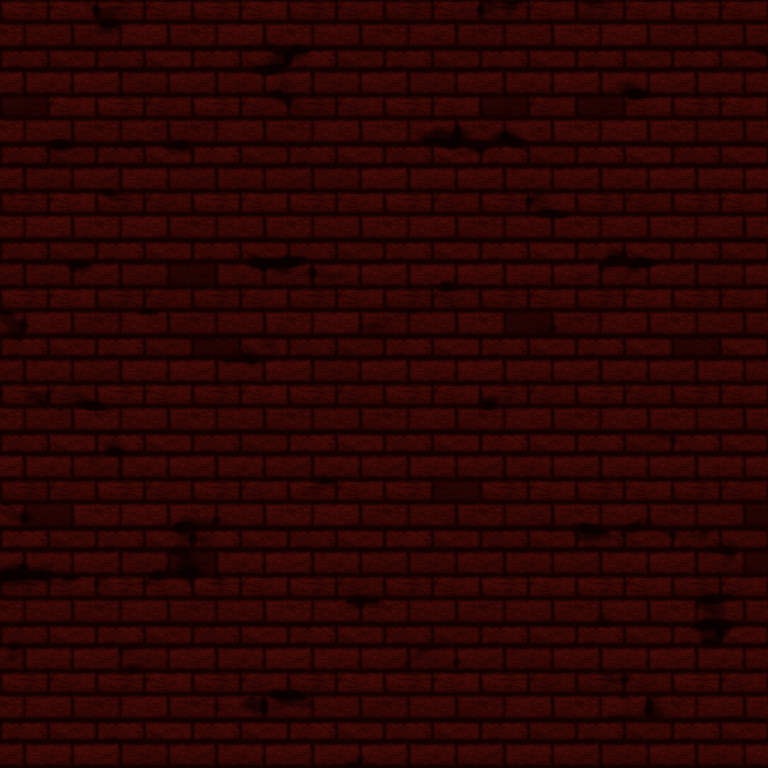
This texture is drawn by a three.js fragment shader. Its source:

```glsl
varying vec2 vUv;

float hash(vec2 p) {
  return fract(sin(dot(p, vec2(127.1, 311.7))) * 43758.54);
}

vec2 gradientAt(vec2 cell, vec2 period) {
  float angle = 6.2832 * hash(mod(cell, period));
  return vec2(cos(angle), sin(angle));
}

// Gradient noise that wraps after a whole number of cells
float noise(vec2 p, vec2 period) {
  vec2 i = floor(p), f = fract(p);
  vec2 u = f * f * f * (f * (f * 6.0 - 15.0) + 10.0);
  vec2 e = vec2(1.0, 0.0);
  float a = dot(gradientAt(i, period), f);
  float b = dot(gradientAt(i + e.xy, period), f - e.xy);
  float c = dot(gradientAt(i + e.yx, period), f - e.yx);
  float d = dot(gradientAt(i + e.xx, period), f - e.xx);
  return mix(mix(a, b, u.x), mix(c, d, u.x), u.y);
}

float tileNoise(vec2 p, vec2 cells) {
  return noise(p * cells, cells);
}

// Upper edge of a course; the four courses differ in height
float courseEdge(float course) {
  return course * 0.25 + (course == 2.0 ? 0.008 : -0.008 * mod(course, 2.0));
}

float roundedBox(vec2 p, vec2 halfSize, float radius) {
  vec2 q = abs(p) - halfSize + radius;
  return length(max(q, 0.0)) + min(max(q.x, q.y), 0.0) - radius;
}

void main() {
  // Eight tiles each way, each two bricks wide and four courses high
  vec2 p = vec2(vUv.x, 1.0 - vUv.y) * 8.0 + vec2(-0.005, 0.006);
  vec2 t = fract(p);
  float course = step(courseEdge(1.0), t.y) + step(courseEdge(2.0), t.y)
               + step(courseEdge(3.0), t.y);
  float top = courseEdge(course);
  float height = courseEdge(course + 1.0) - top;
  float column = p.x * 2.0 + 0.5 * mod(course, 2.0);
  vec2 brickId = vec2(floor(column), floor(p.y) * 4.0 + course);
  vec2 local = vec2((fract(column) - 0.5) * 0.5, t.y - top - height * 0.5);

  // Soot patches and a few blackened bricks
  float patches = noise(p * vec2(1.1, 2.2) + 17.3, vec2(256.0));
  patches += 0.4 * noise(p * vec2(4.0, 6.0), vec2(256.0));
  float soot = smoothstep(0.32, 0.65, patches);
  float burnt = step(0.955, hash(brickId + 41.0));
  float tone = 0.92 + 0.16 * hash(brickId + 7.0);
  tone *= (1.0 - 0.55 * burnt) * (1.0 - 0.6 * soot);

  // Brick outline with worn edges
  float thin = course == 2.0 ? 0.008 : 0.0;
  float d = roundedBox(local + vec2(0.0, 0.004),
                       vec2(0.238, height * 0.5 - 0.023 - thin), 0.025);
  d += 0.014 * tileNoise(t, vec2(14.0)) + 0.035 * soot;
  float brick = 1.0 - smoothstep(-0.028, 0.02, d);

  // Top light, grain and curved cracks
  float depth = local.y / height + 0.5;
  float grain = 0.36 * tileNoise(t, vec2(36.0, 44.0))
              + 0.25 * tileNoise(t, vec2(12.0, 30.0))
              + 0.18 * tileNoise(t + 0.37, vec2(5.0, 12.0));
  float fissure = tileNoise(t + vec2(0.13, 0.41), vec2(4.0, 7.0));
  float crack = 1.0 - smoothstep(0.0, 0.06, abs(fissure));
  float rim = 1.0 - smoothstep(0.0, 0.07, abs(fissure - 0.1));
  crack *= smoothstep(-0.05, 0.2, tileNoise(t, vec2(3.0, 4.0)));
  float light = 1.0 - 0.42 * depth + grain - 0.32 * crack + 0.06 * rim;
  light = clamp(light * brick * tone, 0.0, 1.15);

  vec3 mortar = vec3(0.075, 0.002, 0.001) * (1.0 - 0.5 * soot);
  mortar *= 1.0 + 0.35 * tileNoise(t, vec2(32.0));
  vec3 litClay = vec3(0.245, 0.034, 0.022);
  gl_FragColor = vec4(mix(mortar, litClay, light), 1.0);
}
```
